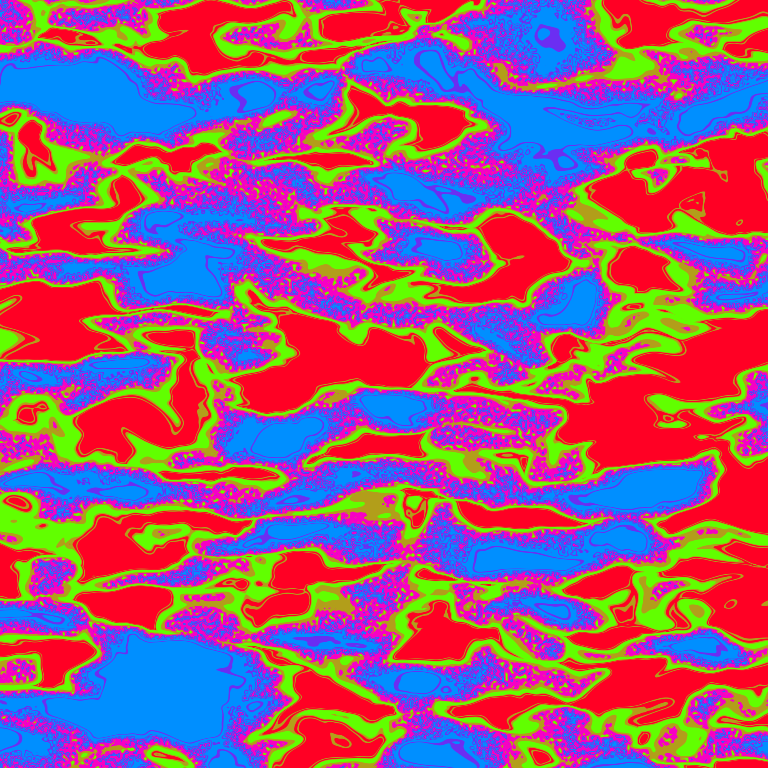
Write a Shadertoy shader that draws this texture.

```glsl
// Neon strata: long red and green veins winding between speckled magenta and blue pools.

#define VEIN_FREQ vec2(1.9, 7.2)
#define POOL_FREQ vec2(7.0, 13.0)
#define WARP_FREQ vec2(5.0, 9.0)
#define WARP_AMOUNT vec2(0.07, 0.035)
#define POOL_WEIGHT 0.40
#define SPECKLE_FREQ 170.0
#define SPECKLE_AMOUNT 0.80
#define EDGE_SOFTNESS 0.4

const vec3 RED     = vec3(1.00, 0.00, 0.14);
const vec3 OLIVE   = vec3(0.70, 0.62, 0.10);
const vec3 GREEN   = vec3(0.38, 1.00, 0.00);
const vec3 MAGENTA = vec3(0.97, 0.00, 0.77);
const vec3 PURPLE  = vec3(0.42, 0.18, 0.95);
const vec3 BLUE    = vec3(0.00, 0.56, 1.00);

// Contour levels, and the colour that begins at each of them
const int BANDS = 16;
const float LEVELS[BANDS] = float[BANDS](
    0.16, 0.20, 0.26, 0.30, 0.53, 0.64, 0.98, 1.04,
    1.10, 1.14, 1.20, 1.28, 1.40, 1.47, 1.68, 1.76);
const vec3 COLORS[BANDS] = vec3[BANDS](
    OLIVE, RED, OLIVE, GREEN, OLIVE, MAGENTA, PURPLE, BLUE,
    PURPLE, MAGENTA, PURPLE, BLUE, PURPLE, BLUE, PURPLE, BLUE);

// Unit gradient at a lattice point
vec2 gradient(vec2 cell) {
    uvec2 q = uvec2(ivec2(cell) + 4096);
    uint h = q.x * 73856093u ^ q.y * 19349663u;
    h = (h ^ (h >> 15)) * 739982445u;
    h = (h ^ (h >> 12)) * 695872825u;
    h ^= h >> 15;
    float angle = 6.28318 * float(h & 65535u) / 65536.0;
    return vec2(cos(angle), sin(angle));
}

float gradientNoise(vec2 p) {
    vec2 cell = floor(p);
    vec2 f = p - cell;
    vec2 fade = f * f * f * (f * (f * 6.0 - 15.0) + 10.0);
    vec2 e = vec2(0.0, 1.0);
    float a = dot(gradient(cell), f);
    float b = dot(gradient(cell + e.yx), f - e.yx);
    float c = dot(gradient(cell + e.xy), f - e.xy);
    float d = dot(gradient(cell + e.yy), f - e.yy);
    return mix(mix(a, b, fade.x), mix(c, d, fade.x), fade.y);
}

// Three octaves, scaled to a standard deviation near one
float fractalNoise(vec2 p) {
    float sum = 0.0;
    float amplitude = 4.04;
    for (int i = 0; i < 3; i++) {
        sum += amplitude * gradientNoise(p);
        p = p * vec2(2.3, 2.0) + vec2(17.3, 31.7);
        amplitude *= 0.5;
    }
    return sum;
}

// Low along the veins, high inside the pools
float strataHeight(vec2 uv) {
    vec2 w = uv * WARP_FREQ;
    vec2 warp = vec2(gradientNoise(w + 51.4), gradientNoise(w + 93.8));
    warp += 0.5 * vec2(gradientNoise(w * 2.7 + 12.6), gradientNoise(w * 2.7 + 74.1));
    vec2 p = uv + WARP_AMOUNT * warp;

    float veins = abs(fractalNoise(p * VEIN_FREQ + 5.2));
    float pools = fractalNoise(p * POOL_FREQ + 140.7);
    float height = veins + POOL_WEIGHT * pools;

    // Fine grain only on the slopes between veins and pools
    float slope = smoothstep(0.6, 0.8, height) * (1.0 - smoothstep(1.2, 1.6, height));
    return height + SPECKLE_AMOUNT * slope * gradientNoise(uv * SPECKLE_FREQ + 0.37);
}

void mainImage(out vec4 fragColor, in vec2 fragCoord) {
    vec2 uv = fragCoord / iResolution.y;
    float height = strataHeight(uv);
    float edge = EDGE_SOFTNESS * fwidth(height) + 0.0001;

    vec3 color = RED;
    for (int i = 0; i < BANDS; i++) {
        color = mix(color, COLORS[i], smoothstep(LEVELS[i] - edge, LEVELS[i] + edge, height));
    }
    fragColor = vec4(color, 1.0);
}
```
